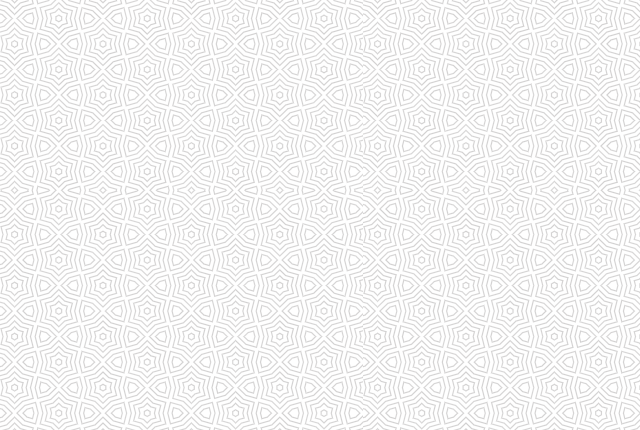
A Shadertoy shader for this pattern:

```glsl
// Pale line lattice of nested six-pointed stars and bulged triangles, with a shifted and a mirrored seam.
#define SPACING 0.1187               // distance between neighbouring stars
#define SEAM vec2(0.845, 0.5575)     // x: lattice shift, y: mirror line
#define LEFT_STAR vec2(0.7535, 0.0435)
#define RIGHT_STAR vec2(0.878, -0.0158)
#define HEX_RADIUS 0.056
#define STAR_START 0.138             // innermost star ring
#define TRIANGLE_START 0.391         // outer triangle ring
#define RING_GAP 0.082
#define LINE_HALF 0.0105
#define INK vec3(0.820, 0.815, 0.815)
#define WEAR 0.015

const float PI = 3.14159265;

// Offset to the nearest star of a hexagonal lattice with unit spacing
vec2 nearestStar(vec2 p) {
    vec2 cell = vec2(sqrt(3.0), 1.0);
    vec2 a = mod(p + 0.5 * cell, cell) - 0.5 * cell;
    vec2 b = mod(p, cell) - 0.5 * cell;
    return dot(a, a) < dot(b, b) ? a : b;
}

// Fold the plane into one wedge that runs from a star tip to a notch
vec2 foldWedge(vec2 p) {
    float angle = abs(mod(atan(p.x, p.y) + PI / 6.0, PI / 3.0) - PI / 6.0);
    return length(p) * vec2(cos(angle), sin(angle));
}

// Distance to the nearest of evenly spaced rings
float ringDistance(float level, float start, float last) {
    float e = level - start;
    return abs(e - RING_GAP * clamp(round(e / RING_GAP), 0.0, last));
}

float motifDistance(vec2 p) {
    vec2 q = foldWedge(p);
    float level = dot(q, normalize(vec2(0.718, 0.696)));
    float stars = ringDistance(level, STAR_START, 2.0);
    float triangles = ringDistance(level, TRIANGLE_START, 1.0);
    float hexagon = abs(dot(q, vec2(cos(PI / 6.0), sin(PI / 6.0))) - HEX_RADIUS);
    return min(hexagon, min(stars, triangles));
}

// Slow unevenness of the ink, from layered sines
float inkWear(vec2 p) {
    return 0.5 * sin(p.x * 23.0 + 2.0 * sin(p.y * 17.0))
         + 0.5 * sin(p.y * 41.0 - p.x * 29.0);
}

void mainImage(out vec4 fragColor, in vec2 fragCoord) {
    vec2 uv = fragCoord / iResolution.y;

    // Mirror the lower part and shift the right part
    vec2 folded = vec2(uv.x, abs(uv.y - SEAM.y));
    vec2 origin = uv.x < SEAM.x ? LEFT_STAR : RIGHT_STAR;
    vec2 star = nearestStar((folded - origin) / SPACING);

    // Thin outlines, smoothed over one pixel
    float pixel = 1.0 / (iResolution.y * SPACING);
    float dist = motifDistance(star);
    float line = 1.0 - smoothstep(LINE_HALF - 0.75 * pixel, LINE_HALF + 0.75 * pixel, dist);

    // Slightly heavier ink away from the light
    float shade = 1.0 + 0.05 * dot(star / (length(star) + 0.01), vec2(0.6, -0.8));
    shade += WEAR * inkWear(uv);

    fragColor = vec4(1.0 - (1.0 - INK) * line * shade, 1.0);
}
```
